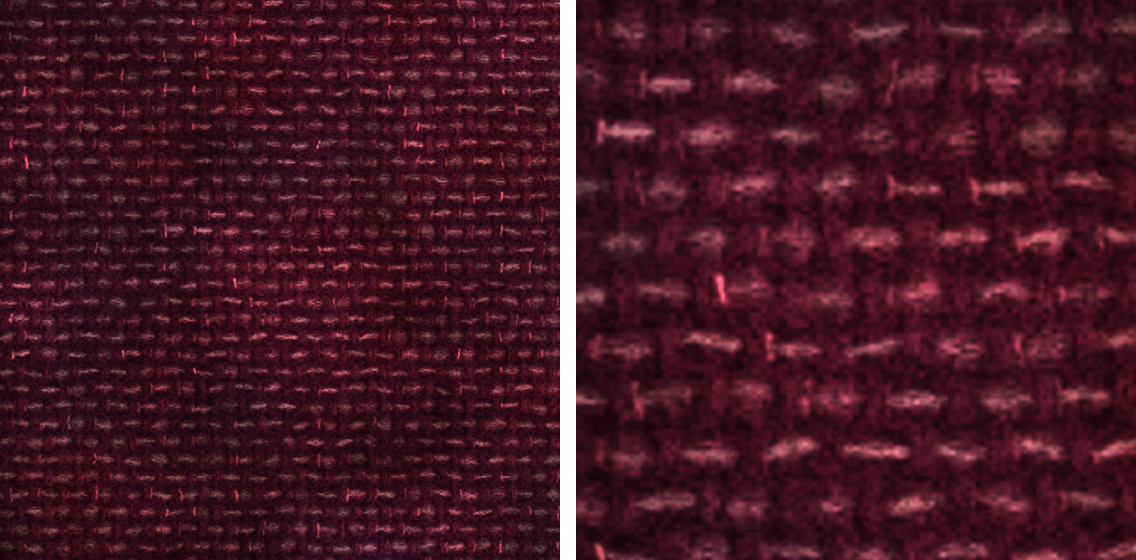
Left, the full canvas; right, a detail of the centre.
This texture is drawn by a Shadertoy shader. Its source:

```glsl
// Burgundy plain-weave cloth: fuzzy weft dashes, dark warp threads and stray bright fibres.
#define WARP_THREADS 40.0
#define WEFT_ROWS 32.0
#define WEAVE_OFFSET vec2(0.17, -0.25)
#define WOBBLE 0.3
#define SHADOW vec3(0.125, 0.025, 0.065)
#define GROUND vec3(0.21, 0.045, 0.1)
#define WARP_RED vec3(0.33, 0.09, 0.165)
#define WEFT_ROSE vec3(0.46, 0.16, 0.24)
#define WEFT_TAUPE vec3(0.38, 0.21, 0.235)
#define HIGHLIGHT vec3(0.68, 0.38, 0.42)
#define FIBRE_PINK vec3(0.88, 0.34, 0.43)

float hash(vec2 p) {
    return fract(sin(dot(p, vec2(127.1, 311.7))) * 43758.5453);
}

float noise(vec2 p) {
    vec2 i = floor(p), f = fract(p);
    f = f * f * (3.0 - 2.0 * f);
    return mix(mix(hash(i), hash(i + vec2(1, 0)), f.x),
               mix(hash(i + vec2(0, 1)), hash(i + vec2(1, 1)), f.x), f.y);
}

float bell(float x, float width) {
    return exp(-x * x / (width * width));
}

void mainImage(out vec4 fragColor, in vec2 fragCoord) {
    vec2 uv = fragCoord / iResolution.xy;
    float grain = noise(uv * 230.0);
    float weftStreak = noise(uv * vec2(170.0, 330.0));
    float warpStreak = noise(uv * vec2(300.0, 150.0) + 40.0);

    // Weave cell: two warp threads wide, shifted by one thread on odd rows
    vec2 wobble = vec2(noise(uv * 30.0), noise(uv * 30.0 + 70.0)) - 0.5;
    vec2 threads = uv * vec2(WARP_THREADS, WEFT_ROWS) + WEAVE_OFFSET + WOBBLE * wobble;
    float row = floor(threads.y);
    float parity = mod(row, 2.0);
    float pairs = 0.5 * (threads.x + parity) + 0.3;
    vec2 cell = vec2(floor(pairs), row);
    float x = fract(pairs) * 2.0 - 0.6;
    float y = fract(threads.y) - 0.5;
    float column = 2.0 * cell.x - parity;

    // Dark ground with fine grain
    vec3 color = mix(SHADOW, GROUND, smoothstep(0.15, 0.75, grain));

    // Warp thread passing over the weft
    float warp = bell(x + 0.28, 0.3) * bell(y, 0.42);
    float warpTone = 0.5 + 0.7 * hash(vec2(column, 2.0));
    color = mix(color, WARP_RED, clamp(warp * warpTone * 1.5 * warpStreak, 0.0, 1.0));

    // Weft dash: ragged body with a thin bright core, each one different
    float fuzz = hash(cell + 3.7);
    float weftTone = 0.65 + 0.6 * hash(cell + 2.3);
    float halfLength = mix(0.72, 0.56, fuzz);
    float tilt = 0.16 * (hash(cell + 8.1) - 0.5) * (x - 0.68);
    float dashY = y - tilt - 0.1 * (hash(cell + 5.3) - 0.5) + 0.08 * (grain - 0.5);
    float span = 1.0 - smoothstep(halfLength - 0.4, halfLength + 0.12, abs(x - 0.68));
    float swell = mix(0.15, 0.34, fuzz) * (0.65 + 0.5 * bell(x - 0.75, 0.35));
    float body = span * bell(dashY, swell) * weftTone * (0.3 + 1.1 * weftStreak);
    float fade = smoothstep(0.3, 0.7, noise(uv * 6.0 + 20.0) * 0.6 + hash(cell + 1.9) * 0.4);
    color = mix(color, mix(WEFT_ROSE, WEFT_TAUPE, fade), clamp(body, 0.0, 1.0));
    float core = span * bell(dashY, 0.1) * mix(1.0, 0.45, fuzz) * weftTone;
    vec3 coreTint = mix(HIGHLIGHT, WEFT_TAUPE * 1.35, 0.6 * fade);
    color = mix(color, coreTint, clamp(core * (0.2 + 1.1 * weftStreak), 0.0, 1.0));

    // Bright broken fibre at the left end of dashes, stronger on some threads
    float strength = pow(hash(cell + 11.3), 1.6) * (0.3 + 0.9 * hash(vec2(column, 4.0)));
    float bend = 0.12 * (noise(vec2(y * 4.0, 0.0) + cell * 7.3) - 0.5);
    float reach = mix(0.25, 0.48, hash(cell + 6.6));
    float fibre = bell(x - 0.02 - bend, 0.1) * (1.0 - smoothstep(reach - 0.2, reach, abs(y)));
    color = mix(color, FIBRE_PINK, clamp(fibre * strength * (0.25 + 1.3 * warpStreak), 0.0, 1.0));

    // Fine speckle, uneven dye in broad patches and bands along the threads
    color *= 0.72 + 0.56 * noise(uv * 330.0 + 9.0);
    float patches = 0.6 * noise(uv * 4.0 + 3.0) + 0.4 * noise(uv * 11.0 + 50.0);
    float bands = noise(vec2(uv.x * 20.0, uv.y * 3.0)) + noise(vec2(uv.x * 3.0, uv.y * 16.0) + 8.0);
    color *= 1.0 + 0.6 * (patches - 0.5) + 0.18 * (bands - 1.0);
    float cool = noise(uv * 7.0 + 90.0) - 0.5;
    color *= 1.0 + cool * vec3(-0.16, 0.14, 0.2);
    fragColor = vec4(color, 1.0);
}
```
